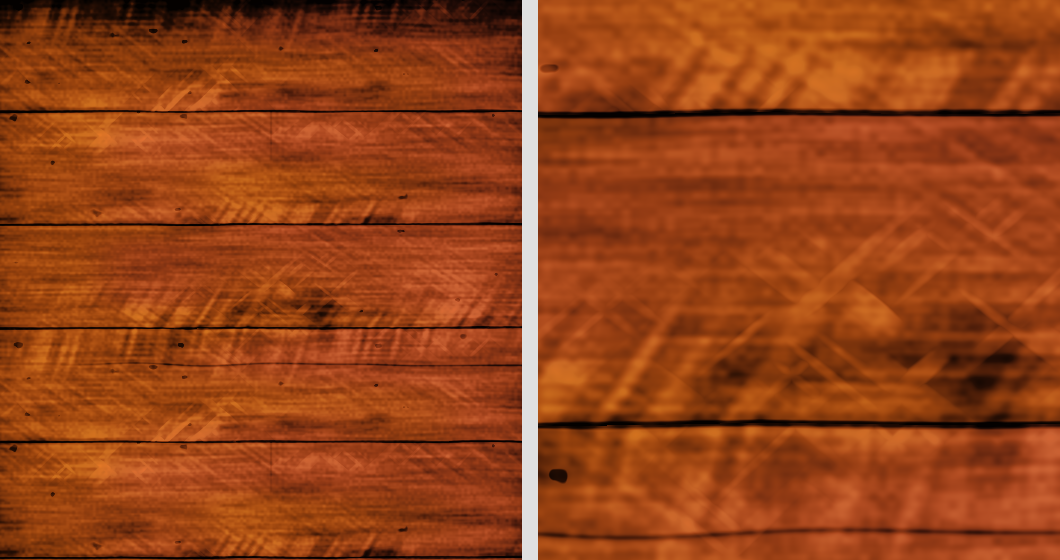
Left: the whole. Right: its middle third, enlarged.
Give the GLSL for this texture, as a Shadertoy shader.

```glsl
// Five weathered orange-brown wooden planks with saw marks, scuffs, pits and dark edges.
const float SEAMS[6] = float[](0.004, 0.211, 0.414, 0.599, 0.801, 1.02); // heights
const vec3 TONES[6] = vec3[](
    vec3(0.14, 0.05, 0.02), vec3(0.32, 0.12, 0.04), vec3(0.47, 0.19, 0.06),
    vec3(0.58, 0.24, 0.07), vec3(0.69, 0.31, 0.11), vec3(0.78, 0.40, 0.16));
const vec2 SCUFFS[3] = vec2[](vec2(0.20, 0.80), vec2(0.36, 0.10), vec2(0.47, 0.27));
const vec3 AMBER_TINT = vec3(1.02, 1.07, 0.72);
const vec3 RED_TINT = vec3(1.01, 0.95, 1.25);
const float PATTERN_PERIOD = 3.0;   // planks before the wood pattern recurs
const float PLANK_HEIGHT = 0.2;
const float BASE_TONE = 3.65;       // position along TONES
const float SEAM_WIDTH = 0.0032;
const float SAW_ANGLE = 0.95;
const float FINE_SAW_ANGLE = -0.60;
const float PIT_CELLS = 13.0;
const float PIT_SHARE = 0.30;

float hash(vec2 p) {
    vec3 q = fract(p.xyx * vec3(0.1031, 0.1030, 0.0973));
    q += dot(q, q.yzx + 33.33);
    return fract((q.x + q.y) * q.z);
}

float noise(vec2 p) {
    vec2 i = floor(p), f = fract(p);
    f = f * f * (3.0 - 2.0 * f);
    return mix(mix(hash(i), hash(i + vec2(1, 0)), f.x),
               mix(hash(i + vec2(0, 1)), hash(i + vec2(1, 1)), f.x), f.y);
}

float fbm(vec2 p) {
    float sum = 0.0, amp = 0.53;
    for (int i = 0; i < 4; i++) {
        sum += amp * noise(p);
        p = p * 2.03 + 17.3;
        amp *= 0.5;
    }
    return sum;
}

// Streaks running along the given angle.
float streaks(vec2 p, float angle, float across, float along) {
    float c = cos(angle), s = sin(angle);
    return noise(vec2(dot(p, vec2(c, s)) * along, dot(p, vec2(-s, c)) * across) + 40.0);
}

// Small ragged holes scattered over a grid.
float pits(vec2 p) {
    float dark = 0.0;
    vec2 cell = floor(p * PIT_CELLS);
    for (int j = -1; j <= 1; j++)
    for (int i = -1; i <= 1; i++) {
        vec2 id = cell + vec2(i, j);
        vec2 centre = (id + 0.15 + 0.7 * vec2(hash(id + 3.1), hash(id + 8.7))) / PIT_CELLS;
        float radius = mix(0.002, 0.008, pow(hash(id + 5.3), 3.0));
        float dist = length((p - centre) * vec2(0.75, 1.2)) + 0.009 * (noise(p * 150.0) - 0.5);
        dark = max(dark, step(hash(id), PIT_SHARE) * (1.0 - smoothstep(radius * 0.4, radius + 0.001, dist)));
    }
    return dark;
}

float band(float dist, float width) {
    return exp(-dist * dist / (width * width));
}

void mainImage(out vec4 fragColor, in vec2 fragCoord) {
    vec2 uv = fragCoord / iResolution.y;
    float right = iResolution.x / iResolution.y;

    // Plank lookup, with slightly wavering seams
    float y = uv.y + 0.003 * (noise(vec2(uv.x * 9.0, 2.0)) - 0.5);
    float lo = SEAMS[0] - PLANK_HEIGHT, hi = SEAMS[0];
    int plank = -1;
    for (int i = 0; i < 5; i++)
        if (y > SEAMS[i]) { plank = i; lo = SEAMS[i]; hi = SEAMS[i + 1]; }
    float kind = mod(float(plank), PATTERN_PERIOD);
    float d = (y - lo) / (hi - lo);     // 0 at plank bottom, 1 at top
    vec2 p = vec2(uv.x, d * PLANK_HEIGHT + kind * 7.0 + 3.0);

    // Grain
    float bend = 0.006 * noise(p * vec2(6.0, 14.0));
    vec2 g = p + vec2(0.0, bend);
    float tone = BASE_TONE + 1.5 * (noise(p * vec2(4.0, 11.0)) - 0.5);
    tone += 2.3 * (fbm(g * vec2(5.0, 45.0)) - 0.5);
    tone += 1.5 * (noise(g * vec2(12.0, 210.0)) - 0.5);
    tone += 0.9 * (noise(p * 190.0) - 0.5);
    tone += 0.5 * (hash(vec2(float(plank), 6.0)) - 0.5);

    // Saw marks: coarse along one plank edge, fine over the face
    float edge = kind == 1.0 ? smoothstep(0.4, 0.85, d)
               : 1.0 - smoothstep(0.08, kind == 0.0 ? 0.28 : 0.65, d);
    float coarse = streaks(p + vec2(0.25 * d * d * PLANK_HEIGHT, 0.0), SAW_ANGLE, 125.0, 9.0) - 0.5;
    float fine = streaks(p, FINE_SAW_ANGLE, 170.0, 10.0) - 0.5;
    tone += 3.0 * coarse * edge * smoothstep(0.2, 0.65, noise(p * vec2(6.0, 9.0) + 9.0));
    tone += 1.5 * fine * smoothstep(0.3, 0.7, noise(p * vec2(5.0, 12.0) + 21.0));

    // Stains, pits and cracks
    float stain = smoothstep(0.5, 0.8, fbm(p * vec2(9.0, 32.0) + 5.0));
    tone -= stain * (1.0 + 1.2 * band(d - 0.12, 0.18));
    tone -= 2.2 * pits(p);
    float crackY = 0.68 + 0.03 * (noise(vec2(uv.x * 8.0, 5.0)) - 0.5);
    if (plank == 1) tone -= 2.2 * band(d - crackY, 0.009) * smoothstep(0.08, 0.25, uv.x);
    if (kind == 0.0) tone -= 0.9 * band(uv.x - 0.484, 0.002) * smoothstep(0.45, 0.8, d);

    // Pale scuffs: crossed scratches in a worn patch
    vec2 away = vec2(uv.x, d) - SCUFFS[int(kind)];
    float worn = band(away.x, 0.13) * band(away.y, 0.17);
    float scratch = max(streaks(p, 0.75, 130.0, 18.0), streaks(p, -0.7, 130.0, 18.0));
    float strays = smoothstep(0.64, 0.82, noise(p * vec2(7.0, 18.0) + 31.0));
    tone += 1.6 * (worn + 0.5 * strays) * smoothstep(0.62, 0.88, scratch) + 0.5 * worn;

    // Seams
    float gap = min(y - lo, hi - y);
    float width = SEAM_WIDTH * mix(0.65, 1.25, noise(vec2(uv.x * 14.0, float(plank))));
    tone += 0.7 * band(hi - y - 0.007, 0.004);
    tone -= 0.8 * exp(-gap / 0.008) + 3.6 * (1.0 - smoothstep(width * 0.2, width, gap));

    // Shaded borders, deepest along the top
    tone -= 4.5 * exp(-(1.0 - uv.y) / 0.055) + 0.7 * exp(-uv.y / 0.05);
    tone -= 1.3 * exp(-uv.x / 0.04) + 1.4 * exp(-(right - uv.x) / 0.04);

    // Colour ramp, amber at left and redder at right
    float t = clamp(tone, 0.0, 4.999);
    int step0 = int(t);
    vec3 color = mix(TONES[step0], TONES[step0 + 1], fract(t));
    color *= clamp(1.0 + 0.5 * tone, 0.1, 1.0) + 0.06 * max(tone - 5.0, 0.0);
    float redness = smoothstep(0.2, 0.8, uv.x / right + 0.7 * (noise(p * vec2(4.0, 14.0) + 50.0) - 0.5));
    fragColor = vec4(color * mix(AMBER_TINT, RED_TINT, redness), 1.0);
}
```
